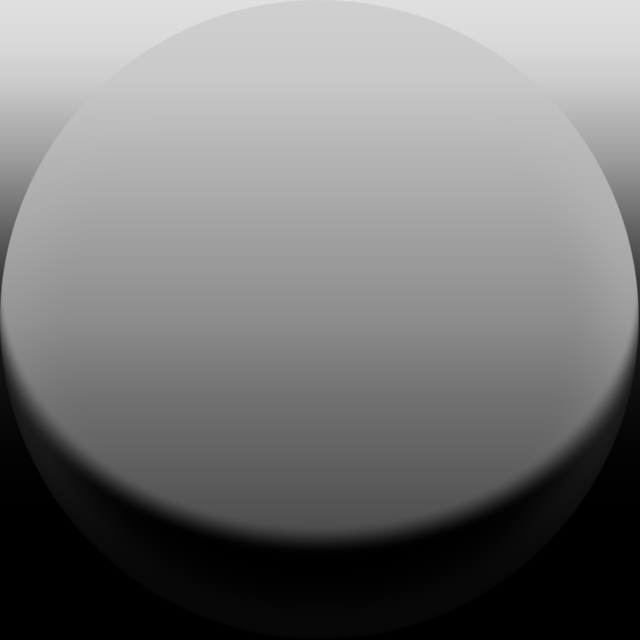
Reproduce this texture map procedurally as a WebGL 2 fragment shader.

```glsl
#version 300 es
precision highp float;
// Grey button: a softly shaded round face above a black side wall with a faint rim.

#define DISC_CENTER vec2(0.499, 0.501)
#define DISC_RADIUS 0.499
#define FACE_CENTER vec2(0.499, 0.551)
#define FACE_RADII vec2(0.499, 0.384)
#define FACE_SOFT_IN 0.014
#define FACE_SOFT_OUT 0.036
#define SIDE_LIGHT 0.06
#define RIM_LIGHT 0.13
#define RIM_WIDTH 0.045

uniform vec2 u_resolution;
out vec4 fragColor;

// Evenly spaced grey stops, from the top of the canvas to the bottom.
const float FACE_STOPS[9] = float[9](
    0.815, 0.785, 0.700, 0.625, 0.550, 0.440, 0.360, 0.270, 0.200);
const float BACK_STOPS[17] = float[17](
    0.875, 0.855, 0.800, 0.705, 0.610, 0.480, 0.350, 0.235, 0.145,
    0.080, 0.045, 0.018, 0.004, 0.0, 0.0, 0.0, 0.0);

float faceShade(float depth) {
    float s = clamp(depth, 0.0, 0.9999) * 8.0;
    int i = int(s);
    return mix(FACE_STOPS[i], FACE_STOPS[i + 1], fract(s));
}

float backShade(float depth) {
    float s = clamp(depth, 0.0, 0.9999) * 16.0;
    int i = int(s);
    return mix(BACK_STOPS[i], BACK_STOPS[i + 1], fract(s));
}

// Approximate signed distance to an axis-aligned ellipse.
float ellipseDistance(vec2 p, vec2 radii) {
    float k = length(p / radii);
    float slope = length(p / (radii * radii));
    return k * (k - 1.0) / max(slope, 1e-4);
}

void main() {
    vec2 uv = gl_FragCoord.xy / u_resolution;
    float pixel = 1.0 / min(u_resolution.x, u_resolution.y);
    float depth = 1.0 - uv.y;

    float discDist = length(uv - DISC_CENTER) - DISC_RADIUS;
    float discMask = 1.0 - smoothstep(-pixel, pixel, discDist);

    // Side wall: black, with a rim glow that fades toward the bottom.
    float rim = exp(-pow((discDist + 0.02) / RIM_WIDTH, 2.0));
    float rimFade = mix(1.0, 0.22, smoothstep(0.55, 0.92, depth));
    float wall = RIM_LIGHT * rim * rimFade;

    // Face: vertical gradient, slightly brighter along the sides.
    float side = smoothstep(0.12, 0.0, -discDist) * smoothstep(0.15, 0.45, depth);
    float sideBias = mix(0.45, 1.0, smoothstep(0.3, 0.7, uv.x));
    float face = faceShade(depth) + SIDE_LIGHT * side * sideBias;

    // The lower face edge is an ellipse whose blur widens toward the bottom.
    vec2 q = uv - FACE_CENTER;
    float faceDist = ellipseDistance(q, FACE_RADII);
    float blur = mix(0.5, 1.0, smoothstep(0.0, 0.25, -q.y));
    float below = smoothstep(-FACE_SOFT_IN * blur, FACE_SOFT_OUT * blur, faceDist);
    below *= smoothstep(0.04, -0.04, q.y);

    float disc = mix(face, wall, below);
    float grey = mix(backShade(depth), disc, discMask);
    fragColor = vec4(vec3(grey), 1.0);
}
```
